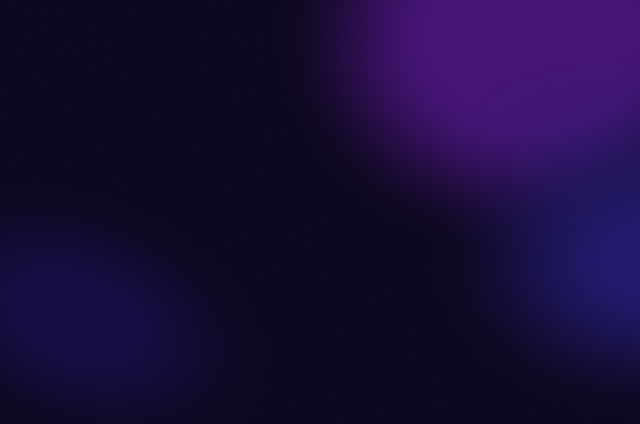
This background is drawn by a WebGL 2 fragment shader. Its source:

```glsl
#version 300 es
precision highp float;
// Dark indigo backdrop with soft violet and blue glows along its corners.

uniform vec2 u_resolution;
out vec4 outColor;

// Elliptical falloff: 1 inside the core, 0 past the rim; slant lowers the right side.
float glow(vec2 p, vec2 center, vec2 radii, float slant, float core) {
    vec2 q = p - center;
    q.y += slant * q.x;
    return 1.0 - smoothstep(core, 1.04, length(q / radii));
}

float hash(vec2 p) {
    return fract(sin(dot(p, vec2(12.99, 78.23))) * 43758.5);
}

void main() {
    // Height spans 0..1 and width 0..1.5.
    vec2 p = gl_FragCoord.xy / u_resolution * vec2(1.5, 1.0);

    vec3 color = vec3(0.052, 0.030, 0.123);

    // Violet glow at the upper right, slightly bluer towards the right edge.
    vec3 violet = mix(vec3(0.275, 0.080, 0.465), vec3(0.235, 0.090, 0.460),
                      smoothstep(0.95, 0.65, p.y) * smoothstep(0.9, 1.5, p.x));
    color = mix(color, violet, glow(p, vec2(1.25, 0.91), vec2(0.59, 0.50), 0.0, 0.38));

    // Blue glow on the right edge, laid over the violet.
    vec3 blue = vec3(0.135, 0.105, 0.435);
    color = mix(color, blue, glow(p, vec2(1.54, 0.39), vec2(0.53, 0.38), 0.0, 0.12));

    // Dimmer navy glow at the lower left.
    vec3 navy = vec3(0.085, 0.057, 0.275);
    color = mix(color, navy, glow(p, vec2(0.18, 0.25), vec2(0.46, 0.31), 0.22, 0.15));

    // Faint dither against banding.
    color += (hash(gl_FragCoord.xy) - 0.5) / 255.0;
    outColor = vec4(color, 1.0);
}
```
